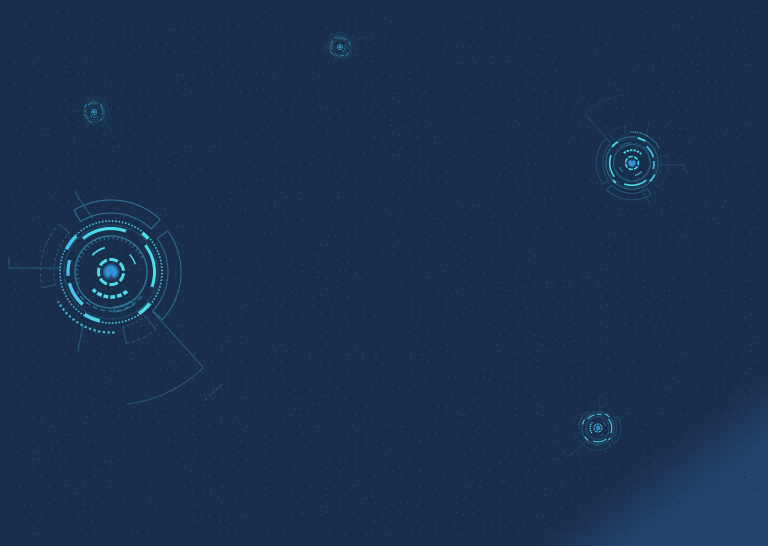
Give the GLSL for this background, as a Shadertoy shader.

```glsl
const vec3 NAVY = vec3(0.096, 0.181, 0.292);
const vec3 CORNER_BLUE = vec3(0.145, 0.260, 0.435);
const vec3 DOT_LIGHT = vec3(0.145, 0.245, 0.380);
const vec3 DOT_DARK = vec3(0.110, 0.200, 0.330);
const vec3 CYAN = vec3(0.29, 0.87, 0.92);
const vec3 TEAL = vec3(0.20, 0.58, 0.70);
const vec3 CORE_BLUE = vec3(0.20, 0.57, 0.84);

vec2 hash2(vec2 p) {
    vec3 h = fract(p.xyx * vec3(0.1031, 0.1030, 0.0973));
    h += dot(h, h.yzx + 33.33);
    return fract((h.xx + h.yz) * h.zy);
}

float gradientNoise(vec2 p) {
    vec2 cell = floor(p), f = fract(p);
    vec2 blend = f * f * (3.0 - 2.0 * f);
    float sum = 0.0;
    for (int i = 0; i < 4; i++) {
        vec2 corner = vec2(i % 2, i / 2);
        vec2 weight = mix(1.0 - blend, blend, corner);
        vec2 slope = hash2(cell + corner) * 2.0 - 1.0;
        sum += weight.x * weight.y * dot(slope, f - corner);
    }
    return sum;
}

float fill(float d, float px) { return clamp(0.5 - d / px, 0.0, 1.0); }

// Antialiased stroke that fades when thinner than a pixel
float stroke(float d, float halfWidth, float px) {
    float w = max(halfWidth, 0.5 * px);
    return fill(abs(d) - w, px) * min(1.0, 2.0 * halfWidth / px);
}

float segment(vec2 p, vec2 a, vec2 b) {
    vec2 ab = b - a;
    return length(p - a - ab * clamp(dot(p - a, ab) / dot(ab, ab), 0.0, 1.0));
}

// Annular sector; polar = (radius, degrees), span in degrees
float sector(vec2 polar, float inner, float outer, vec2 span) {
    float turn = abs(mod(polar.y - 0.5 * (span.x + span.y) + 180.0, 360.0) - 180.0);
    float side = radians(turn - 0.5 * (span.y - span.x)) * polar.x;
    return max(abs(polar.x - 0.5 * (inner + outer)) - 0.5 * (outer - inner), side);
}

float arc(vec2 polar, float radius, float halfWidth, vec2 span, float px) {
    return fill(sector(polar, radius - halfWidth, radius + halfWidth, span), px)
        * min(1.0, 2.0 * halfWidth / px);
}

float dashes(vec2 polar, float count, float duty, float px) {
    float soft = px * count / max(6.283 * polar.x, 0.01);
    float d = abs(fract(polar.y * count / 360.0) - 0.5) - 0.5 * duty;
    return mix(fill(d, max(soft, 0.01)), duty, smoothstep(0.4, 1.0, soft));
}

vec3 gauge(vec3 color, vec2 p, vec2 center, float size, float tilt, float px) {
    float c = cos(tilt), s = sin(tilt);
    vec2 q = mat2(c, -s, s, c) * (p - center) / size;
    px /= size;
    vec2 polar = vec2(length(q), degrees(atan(q.y, q.x)));

    // Thin frames, leads and scale ticks
    float frames = stroke(sector(polar, 1.18, 1.44, vec2(47, 121)), 0.010, px);
    frames = max(frames, stroke(sector(polar, 1.14, 1.40, vec2(-43, 36)), 0.009, px));
    frames = max(frames, stroke(polar.x - 0.72, 0.013, px));
    frames = max(frames, 0.5 * stroke(polar.x - 0.94, 0.008, px));
    frames = max(frames, arc(polar, 0.69, 0.035, vec2(20, 200), px) * dashes(polar, 48.0, 0.22, px));
    frames = max(frames, stroke(sector(polar, 0.70, 0.80, vec2(-85, -55)), 0.010, px));
    frames = max(frames, arc(polar, 0.78, 0.012, vec2(210, 325), px) * dashes(polar, 30.0, 0.6, px));
    float dashed = stroke(sector(polar, 1.14, 1.41, vec2(137, 193)), 0.010, px);
    dashed = max(dashed, stroke(sector(polar, 1.12, 1.46, vec2(-78, -52)), 0.010, px));
    frames = max(frames, 0.6 * dashed * dashes(polar, 72.0, 0.6, px));
    float leads = segment(q, vec2(0.84, -0.80), vec2(1.84, -1.90));
    leads = min(leads, segment(q, vec2(-2.04, 0.08), vec2(-1.02, 0.08)));
    leads = min(leads, segment(q, vec2(-2.04, 0.08), vec2(-2.04, 0.28)));
    leads = min(leads, segment(q, vec2(-0.56, -1.06), vec2(-0.66, -1.56)));
    leads = min(leads, segment(q, vec2(-0.72, 1.60), vec2(-0.38, 1.08)));
    frames = max(frames, 0.65 * stroke(leads, 0.010, px));
    frames = max(frames, 0.6 * arc(polar, 2.66, 0.010, vec2(-83, -46), px));
    float hatch = stroke(segment(q, vec2(1.88, -2.56), vec2(2.22, -2.24)), 0.012, px);
    frames = max(frames, 0.5 * hatch * step(0.35, fract(q.x * 14.0)));

    // Bright bars and dotted rings
    float bars = arc(polar, 0.87, 0.032, vec2(70, 130), px);
    bars = max(bars, arc(polar, 0.87, 0.030, vec2(-20, 38), px));
    bars = max(bars, arc(polar, 0.86, 0.032, vec2(164, 185), px));
    bars = max(bars, arc(polar, 0.86, 0.034, vec2(195, 229), px));
    bars = max(bars, arc(polar, 1.00, 0.036, vec2(134, 153), px));
    bars = max(bars, arc(polar, 1.00, 0.036, vec2(238, 257), px));
    bars = max(bars, arc(polar, 1.00, 0.036, vec2(-56, -39), px));
    bars = max(bars, arc(polar, 1.00, 0.036, vec2(42, 51), px));
    bars = max(bars, arc(polar, 0.50, 0.018, vec2(104, 138), px));
    bars = max(bars, arc(polar, 0.51, 0.014, vec2(18, 43), px));
    bars = max(bars, arc(polar, 0.50, 0.035, vec2(224, 310), px) * dashes(polar, 23.0, 0.7, px));
    bars = max(bars, stroke(polar.x - 0.25, 0.030, px) * dashes(polar, 7.0, 0.78, px));
    bars = max(bars, 0.85 * stroke(polar.x - 1.02, 0.017, px) * dashes(polar, 96.0, 0.5, px));
    bars = max(bars, 0.85 * arc(polar, 1.21, 0.022, vec2(209, 274), px) * dashes(polar, 80.0, 0.5, px));

    // Glowing core with a notch below
    float notch = smoothstep(-0.04, 0.05, abs(q.x) + q.y + 0.06);
    float core = (1.0 - smoothstep(0.09, 0.20, polar.x)) * mix(0.35, 1.0, notch);
    color = mix(color, TEAL, 0.75 * frames);
    color = mix(color, CORE_BLUE, core);
    return mix(color, mix(CYAN, vec3(0.27, 0.76, 0.93), smoothstep(0.1, 0.9, -q.x)), bars);
}

float scatteredDots(vec2 p, float spacing, float px) {
    vec2 cell = floor(p / spacing);
    vec2 offset = 0.2 + 0.6 * hash2(cell);
    float density = 0.78 + 0.9 * gradientNoise(p * 9.0);
    float present = step(hash2(cell + 57.0).x, density);
    return present * fill(length(p - (cell + offset) * spacing) - 0.0019, px);
}

void mainImage(out vec4 fragColor, in vec2 fragCoord) {
    float px = 1.0 / iResolution.y;
    vec2 p = fragCoord * px;
    float aspect = iResolution.x * px;

    // Navy field with a soft diagonal corner
    float across = dot(p - vec2(0.971, 0.0), vec2(0.594, -0.804));
    float corner = smoothstep(-0.015, 0.125, across);
    vec3 color = mix(NAVY, CORNER_BLUE, corner);
    vec2 margin = min(p, vec2(aspect, 1.0) - p);
    float inside = smoothstep(0.008, 0.022, min(margin.x, margin.y));
    color = mix(color, mix(DOT_LIGHT, DOT_DARK, corner), 0.7 * inside * scatteredDots(p, 0.0165, px));

    // Instruments: center, size, tilt
    color = gauge(color, p, vec2(0.2033, 0.5018), 0.0916, 0.0, px);
    color = gauge(color, p, vec2(1.1575, 0.7015), 0.0469, 3.1416, px);
    color = gauge(color, p, vec2(1.0952, 0.2161), 0.0290, -1.5708, px);
    color = gauge(color, p, vec2(0.6227, 0.9139), 0.0190, 1.2, px);
    color = gauge(color, p, vec2(0.1722, 0.7949), 0.0190, 0.0, px);
    fragColor = vec4(color, 1.0);
}
```
